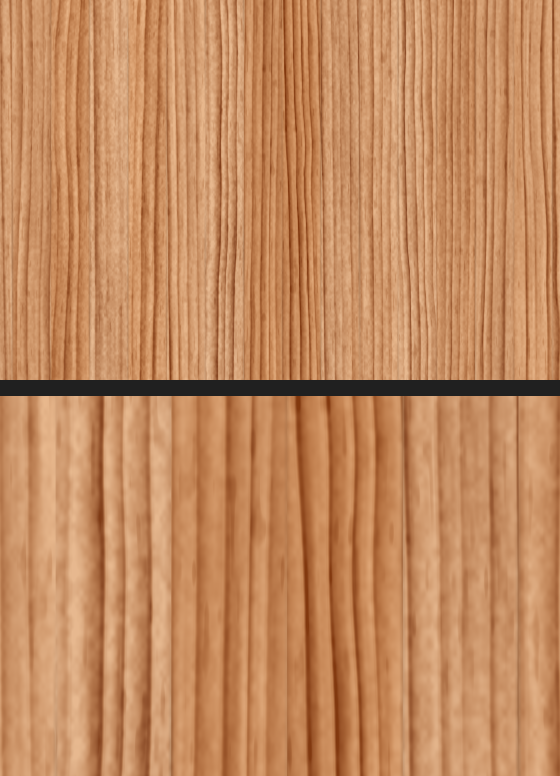
Top: the whole. Bottom: its middle third, enlarged.
This texture is drawn by a Shadertoy shader. Its source:

```glsl
// Softwood board glued from narrow upright staves of warm tan and orange brown.
// Each stave bends its own growth rings, which darken slowly and end sharply;
// fine fibres, flecks and short pores are laid over them with value noise.

#define STAVE_WIDTH 0.1015
#define STAVE_SHIFT 0.069
#define RING_DENSITY 36.0
#define RING_DEPTH 0.72
#define WANDER 0.013
#define FIBRE_DEPTH 0.34
#define FLECK_DEPTH 0.30
#define BASE_TONE 0.83
#define DARK_WOOD vec3(0.575, 0.315, 0.16)
#define LIGHT_WOOD vec3(0.875, 0.675, 0.505)

float hash(vec2 p) {
    return fract(sin(dot(p, vec2(127.1, 311.7))) * 43758.5453);
}

float noise(vec2 p) {
    vec2 cell = floor(p), f = fract(p);
    f = f * f * (3.0 - 2.0 * f);
    float low = mix(hash(cell), hash(cell + vec2(1, 0)), f.x);
    float high = mix(hash(cell + vec2(0, 1)), hash(cell + vec2(1, 1)), f.x);
    return mix(low, high, f.y);
}

// Sideways drift of the grain along one stave
float grainDrift(vec2 p, float id) {
    float waviness = mix(0.25, 1.0, pow(hash(vec2(id, 3.0)), 2.0));
    float slant = (hash(vec2(id, 5.0)) - 0.5) * 0.035;
    float slow = noise(vec2(p.x * 9.0 + id * 7.3, p.y * 2.6)) - 0.5;
    float quick = noise(vec2(p.x * 14.0 + id * 3.1, p.y * 8.0)) - 0.5;
    return slant * (p.y - 0.5) + WANDER * waviness * (2.0 * slow + 0.8 * quick);
}

// Darkness of the growth rings: soft early wood, then a crisp late edge
float growthRings(float x, float id) {
    float density = RING_DENSITY * mix(0.75, 1.3, hash(vec2(id, 7.0)));
    float ring = x * density + 0.45 * noise(vec2(x * 40.0, id * 5.7));
    if (hash(vec2(id, 9.0)) < 0.45) ring = -ring;
    float f = fract(ring);
    float strength = mix(0.3, 1.2, hash(vec2(floor(ring), id)));
    float onset = mix(0.1, 0.5, hash(vec2(floor(ring), id + 40.0)));
    float band = smoothstep(onset, 0.82, f) * (1.0 - smoothstep(0.87, 0.99, f));
    float rim = exp(-pow((f - 0.84) / 0.08, 2.0));
    // Pale early wood right after the late edge
    float pale = smoothstep(0.0, 0.08, f) * (1.0 - smoothstep(0.1, 0.35, f));
    return strength * (0.75 * band + 0.35 * rim - 0.14 * pale);
}

vec3 staveColor(vec2 p, float id) {
    float x = p.x + grainDrift(p, id);
    float boldness = mix(0.6, 1.15, hash(vec2(id, 11.0)));
    float fade = mix(0.7, 1.25, noise(vec2(x * 35.0, p.y * 3.0 + id)));
    float rings = growthRings(x, id) * boldness * fade;

    float tone = BASE_TONE + 0.26 * (hash(vec2(id, 13.0)) - 0.5);
    tone -= RING_DEPTH * rings;
    tone += 0.24 * (noise(vec2(x * 22.0 + id, p.y * 1.3)) - 0.5);

    // Long fibres and small flecks
    float fibre = noise(vec2(x * 170.0, p.y * 9.0 + id * 2.3));
    fibre = mix(fibre, noise(vec2(x * 85.0, p.y * 3.0 + id)), 0.35);
    float fleck = noise(vec2(x * 165.0, p.y * 100.0 + id));
    fleck = mix(fleck, noise(vec2(x * 290.0 + 9.0, p.y * 170.0 + id)), 0.35);
    float roughness = mix(0.6, 1.3, hash(vec2(id, 17.0)));
    tone += FIBRE_DEPTH * (fibre - 0.5);
    tone += FLECK_DEPTH * roughness * (fleck - 0.5);

    // Short dark pores
    float pore = noise(vec2(x * 170.0 + 31.0, p.y * 26.0 + id * 4.1));
    tone -= 0.20 * smoothstep(0.74, 0.95, pore);

    // The middle tones are a little richer than a straight blend
    tone = clamp(tone, -0.25, 1.12);
    vec3 wood = mix(DARK_WOOD, LIGHT_WOOD, tone);
    wood += max(tone * (1.0 - tone), 0.0) * vec3(0.05, 0.0, -0.06);

    // Staves lean to orange or to grey brown
    float warmth = hash(vec2(id, 19.0)) - 0.5;
    warmth += 0.6 * (noise(vec2(x * 28.0, p.y * 1.5 + id * 6.0)) - 0.5);
    return wood + warmth * vec3(0.015, -0.012, -0.035);
}

void mainImage(out vec4 fragColor, in vec2 fragCoord) {
    vec2 p = fragCoord / iResolution.y;
    float across = (p.x + STAVE_SHIFT) / STAVE_WIDTH;

    // Blend the two staves beside the nearest seam over about one pixel
    float seam = floor(across + 0.5);
    float pixel = 1.0 / (iResolution.y * STAVE_WIDTH);
    float side = smoothstep(-0.7 * pixel, 0.7 * pixel, across - seam);
    vec3 color = mix(staveColor(p, seam - 1.0), staveColor(p, seam), side);

    // Faint broken glue line
    float glue = 1.0 - smoothstep(0.0, 0.025 + pixel, abs(across - seam));
    color *= 1.0 - 0.12 * glue * noise(vec2(seam * 3.7, p.y * 6.0));

    fragColor = vec4(clamp(color, 0.0, 1.0), 1.0);
}
```
